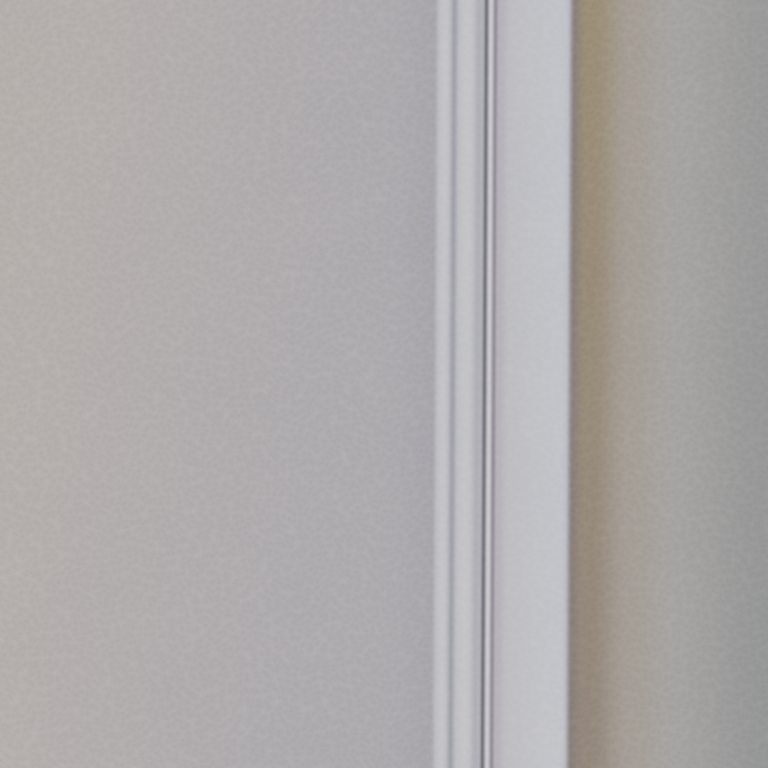
Reproduce this texture procedurally as a three.js fragment shader.

```glsl
// A plain plaster wall beside a pale vertical moulding that casts a warm shadow.
// Soft bands across a slightly leaning axis form the moulding and the shadow;
// cellular noise and layered sines add the fine plaster grain and slow mottling.
varying vec2 vUv;

vec2 hash2(vec2 cell) {
  vec2 q = vec2(dot(cell, vec2(127.1, 311.7)), dot(cell, vec2(269.5, 183.3)));
  return fract(sin(q) * 43758.5);
}

// Distance to the nearest scattered point, roughly 0 to 1.
float cellular(vec2 p) {
  vec2 cell = floor(p);
  vec2 local = fract(p);
  float nearest = 2.0;
  for (int j = -1; j <= 1; j++) {
    for (int i = -1; i <= 1; i++) {
      vec2 offset = vec2(float(i), float(j));
      vec2 delta = offset + hash2(cell + offset) - local;
      nearest = min(nearest, dot(delta, delta));
    }
  }
  return sqrt(nearest);
}

// Slow uneven tone from layered sines.
float mottle(vec2 p) {
  float sum = 0.0;
  float gain = 0.5;
  for (int i = 0; i < 4; i++) {
    sum += gain * sin(p.x + 1.7 * sin(p.y)) * cos(p.y * 1.2 - p.x * 0.4);
    p = mat2(1.5, 1.1, -1.1, 1.5) * p + 1.3;
    gain *= 0.6;
  }
  return sum;
}

// Soft vertical line, 1 at its centre.
float ridge(float x, float centre, float width) {
  float d = (x - centre) / width;
  return exp(-d * d);
}

float edge(float x, float at, float blur) {
  return smoothstep(at - blur, at + blur, x);
}

vec3 leftWall(vec2 uv) {
  vec3 warm = vec3(0.715, 0.692, 0.680);
  vec3 cool = vec3(0.685, 0.674, 0.688);
  vec3 colour = mix(warm, cool, smoothstep(0.0, 0.56, uv.x + 0.12 * (1.0 - uv.y)));
  return colour - vec3(0.022, 0.020, 0.010) * ridge(uv.x, 0.57, 0.045);
}

vec3 moulding(float x) {
  vec3 colour = mix(vec3(0.745, 0.745, 0.762), vec3(0.765, 0.768, 0.788), edge(x, 0.69, 0.045));
  colour += 0.025 * (ridge(x, 0.580, 0.006) + ridge(x, 0.610, 0.011));
  // Grooves of the stepped profile, with a thin bright bead between two of them.
  colour -= vec3(0.110, 0.110, 0.095) * ridge(x, 0.592, 0.0045);
  colour -= vec3(0.060, 0.060, 0.050) * ridge(x, 0.624, 0.006);
  colour -= vec3(0.270, 0.275, 0.260) * ridge(x, 0.6335, 0.0030);
  colour += 0.055 * ridge(x, 0.6395, 0.0026);
  colour -= vec3(0.150, 0.165, 0.145) * ridge(x, 0.6455, 0.0030);
  colour -= vec3(0.025, 0.042, 0.030) * ridge(x, 0.653, 0.007);
  // The outer face rounds off towards the shadow.
  return colour - vec3(0.075, 0.070, 0.055) * edge(x, 0.742, 0.008);
}

vec3 rightWall(float x, vec2 uv) {
  vec3 contact = vec3(0.530, 0.495, 0.480);
  vec3 shadow = mix(vec3(0.580, 0.535, 0.490), vec3(0.615, 0.565, 0.475), uv.y);
  vec3 halo = vec3(0.650, 0.622, 0.592);
  vec3 open = vec3(0.658, 0.650, 0.642);
  vec3 far = vec3(0.575, 0.580, 0.585);
  vec3 colour = mix(contact, shadow, smoothstep(0.742, 0.765, x));
  colour = mix(colour, halo, smoothstep(0.772, 0.822, x));
  colour = mix(colour, open, smoothstep(0.815, 0.890, x));
  float falloff = smoothstep(0.86, 1.02, x) * (0.85 - 0.25 * uv.y);
  return mix(colour, far, falloff);
}

void main() {
  // The moulding leans slightly to the left on the way down.
  float x = vUv.x + 0.0055 * (1.0 - vUv.y);

  vec3 colour = leftWall(vUv);
  colour = mix(colour, moulding(x), edge(x, 0.5695, 0.0045));
  colour = mix(colour, rightWall(x, vUv), edge(x, 0.7445, 0.0050));

  // Plaster grain, gentler on the painted moulding.
  float painted = edge(x, 0.5695, 0.004) * (1.0 - edge(x, 0.744, 0.004));
  vec2 warp = 0.004 * vec2(sin(vUv.y * 61.0), sin(vUv.x * 53.0));
  float grain = cellular((vUv + warp) * vec2(105.0, 125.0)) - 0.5;
  grain += 0.5 * (cellular(vUv * 210.0 + 17.0) - 0.5);
  colour += grain * mix(0.026, 0.014, painted);
  colour += mottle(vUv * 14.0) * vec3(0.005, 0.004, 0.003);

  gl_FragColor = vec4(colour, 1.0);
}
```
